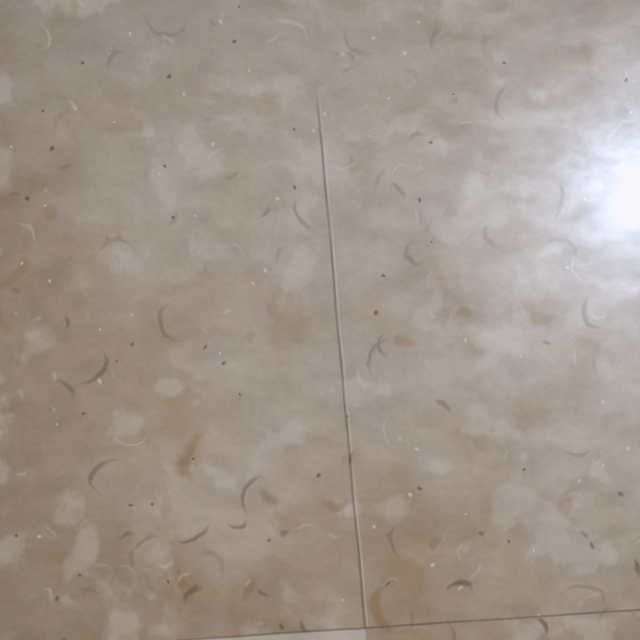
Reproduce this texture procedurally as a three.js fragment shader.

```glsl
varying vec2 vUv;

const vec3 TAN = vec3(0.575, 0.510, 0.445);
const vec3 GREIGE = vec3(0.625, 0.578, 0.538);
const vec3 OCHRE = vec3(0.50, 0.39, 0.25);
const vec3 UMBER = vec3(0.35, 0.30, 0.27);
const vec3 CHALK = vec3(0.72, 0.70, 0.68);
const vec3 GLARE = vec3(0.50, 0.62, 0.80);

float hash(vec2 p) {
  return fract(sin(dot(p, vec2(127.1, 311.7))) * 43758.5453);
}

float noise(vec2 p) {
  vec2 cell = floor(p);
  vec2 f = fract(p);
  f = f * f * (3.0 - 2.0 * f);
  float low = mix(hash(cell), hash(cell + vec2(1.0, 0.0)), f.x);
  float high = mix(hash(cell + vec2(0.0, 1.0)), hash(cell + 1.0), f.x);
  return mix(low, high, f.y);
}

float fbm(vec2 p) {
  float sum = 0.0;
  float weight = 0.5;
  for (int i = 0; i < 5; i++) {
    sum += weight * noise(p);
    p = mat2(0.8, 0.6, -0.6, 0.8) * p * 2.03 + 7.3;
    weight *= 0.5;
  }
  return sum / 0.97;
}

vec2 rotate(vec2 p, float angle) {
  float c = cos(angle);
  float s = sin(angle);
  return vec2(c * p.x - s * p.y, s * p.x + c * p.y);
}

// Scattered tapering arcs, one candidate per cell
float shellArcs(vec2 uv, float cells, float seed, float density, float thickness) {
  vec2 p = uv * cells;
  float ink = 0.0;
  for (int j = -1; j <= 1; j++) {
    for (int i = -1; i <= 1; i++) {
      vec2 cell = floor(p) + vec2(float(i), float(j));
      vec2 key = cell + seed;
      vec2 center = cell + vec2(hash(key), hash(key + 17.3));
      vec2 q = rotate(p - center, 6.2832 * hash(key + 31.7));
      float radius = mix(0.12, 0.48, hash(key + 43.1));
      float sweep = mix(0.4, 1.7, hash(key + 59.9));
      float taper = 1.0 - smoothstep(0.2, 1.0, abs(atan(q.y, q.x + 0.0001)) / sweep);
      float width = thickness * taper;
      float line = 1.0 - smoothstep(width * 0.3, width + 0.025, abs(length(q) - radius));
      float strength = mix(0.25, 1.0, hash(key + 71.3)) * step(hash(key + 83.7), density);
      ink = max(ink, line * taper * strength);
    }
  }
  return ink;
}

// Sparse round pits or chips
float specks(vec2 uv, float cells, float seed, float density) {
  vec2 p = uv * cells;
  vec2 key = floor(p) + seed;
  vec2 center = 0.25 + 0.5 * vec2(hash(key), hash(key + 11.9));
  float radius = mix(0.05, 0.16, hash(key + 23.3));
  float dotMask = 1.0 - smoothstep(radius * 0.4, radius + 0.06, length(fract(p) - center));
  return dotMask * step(hash(key + 37.7), density);
}

float seam(float offset, float halfWidth) {
  return 1.0 - smoothstep(halfWidth * 0.3, halfWidth + 0.0015, abs(offset));
}

void main() {
  vec2 uv = vUv;
  vec2 wobble = vec2(fbm(uv * 14.0), fbm(uv * 14.0 + 40.0)) - 0.5;
  vec2 warped = uv + 0.035 * wobble;
  float wear = mix(1.0, 0.4, smoothstep(0.2, 0.8, uv.y));

  // Clouded limestone
  float cloud = fbm(warped * 4.5) + 0.28 * (uv.y - 0.5) + 0.18 * (uv.x - 0.5);
  float grain = fbm(warped * vec2(22.0, 38.0)) - 0.5;
  vec3 color = mix(TAN, GREIGE, smoothstep(0.22, 0.62, cloud));
  color += 0.075 * grain + 0.018 * (noise(uv * 190.0) - 0.5);
  color *= 1.0 - 0.09 * smoothstep(0.35, 0.85, length(uv - vec2(0.6, 0.45)));

  // Stains and fossil fragments
  float stain = smoothstep(0.56, 0.76, fbm(warped * 11.0 + 23.0));
  color = mix(color, OCHRE, 0.28 * stain * wear);
  color = mix(color, CHALK, 0.35 * smoothstep(0.58, 0.75, fbm(warped * 15.0 + 61.0)));
  color = mix(color, OCHRE, 0.5 * wear * shellArcs(warped, 9.0, 5.0, 0.4, 0.09));
  color = mix(color, UMBER, 0.6 * wear * shellArcs(warped, 13.0, 19.0, 0.38, 0.045));
  color = mix(color, CHALK, 0.4 * shellArcs(warped, 16.0, 47.0, 0.3, 0.04));
  color = mix(color, UMBER, 0.65 * specks(warped, 36.0, 3.0, 0.035));
  color = mix(color, CHALK, 0.8 * specks(warped, 42.0, 29.0, 0.02));

  // Tile joints
  float across = uv.x - (0.572 - 0.09 * uv.y) + 0.003 * wobble.x;
  float along = uv.y - (0.019 + 0.066 * (uv.x - 0.573)) + 0.002 * wobble.y;
  float below = 1.0 - smoothstep(-0.001, 0.001, along);
  color = mix(color, CHALK, 0.55 * below * (1.0 - smoothstep(-0.001, 0.001, across)));
  float upright = (1.0 - smoothstep(0.80, 0.89, uv.y)) * (1.0 - below);
  float jointWear = 0.6 + 0.4 * noise(uv * 30.0);
  color = mix(color, UMBER, 0.48 * upright * jointWear * seam(across, 0.0018));
  color = mix(color, CHALK, 0.35 * upright * jointWear * seam(across - 0.004, 0.0015));
  color = mix(color, UMBER, 0.6 * jointWear * seam(along, 0.0015));

  // Reflected light on the polish
  float lampDistance = length((uv - vec2(1.01, 0.715)) * vec2(1.0, 0.92));
  color += GLARE * exp(-7.0 * lampDistance) * (1.0 + 0.5 * grain);
  gl_FragColor = vec4(min(color, vec3(0.97, 0.97, 0.99)), 1.0);
}
```
